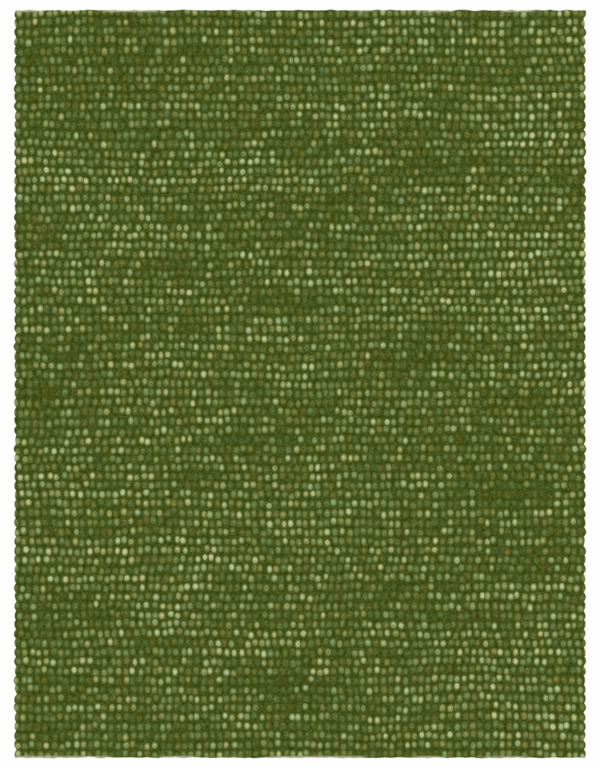
This texture is drawn by a WebGL 1 fragment shader. Its source:

```glsl
precision highp float;

uniform vec2 u_resolution;

#define ROWS 83.0
#define KNOT_ASPECT 0.78
#define KNOT_JITTER 0.30
#define ROW_SHIFT 0.45
#define BASE_TONE 0.10
#define KNOT_TONE 1.15
#define KNOT_SPREAD 2.50
#define STREAK 1.90
#define PATCH 1.20
#define FIBRE 1.00
#define MARGIN vec2(0.0195, 0.0135)

float hash(vec2 p) {
  vec3 q = fract(vec3(p.xyx) * 0.1031);
  q += dot(q, q.yzx + 33.33);
  return fract((q.x + q.y) * q.z);
}

vec2 hash2(vec2 p) {
  return vec2(hash(p + 17.3), hash(p + 71.9));
}

float gradientDot(vec2 cell, vec2 offset) {
  return dot(hash2(cell) * 2.0 - 1.0, offset);
}

float noise(vec2 p) {
  vec2 i = floor(p), f = fract(p);
  vec2 u = f * f * f * (f * (f * 6.0 - 15.0) + 10.0);
  vec2 e = vec2(1.0, 0.0);
  float low = mix(gradientDot(i, f), gradientDot(i + e, f - e), u.x);
  float high = mix(gradientDot(i + e.yx, f - e.yx), gradientDot(i + 1.0, f - 1.0), u.x);
  return mix(low, high, u.y);
}

// Yarn colours from deep shade (-1) to cream tips (4)
vec3 yarnColor(float tone) {
  vec3 c = mix(vec3(0.16, 0.21, 0.03), vec3(0.25, 0.31, 0.09), clamp(tone + 1.0, 0.0, 1.0));
  c = mix(c, vec3(0.35, 0.40, 0.18), clamp(tone, 0.0, 1.0));
  c = mix(c, vec3(0.45, 0.51, 0.28), clamp(tone - 1.0, 0.0, 1.0));
  c = mix(c, vec3(0.57, 0.62, 0.40), clamp(tone - 2.0, 0.0, 1.0));
  return mix(c, vec3(0.72, 0.75, 0.55), clamp(tone - 3.0, 0.0, 1.0));
}

// Brightness of one knot: its own dye, streaks along rows, broad patches
float knotTone(vec2 id) {
  float dye = hash(id + 5.7);
  float streak = noise(id * vec2(0.06, 0.53) + 3.1);
  float patches = noise(id * vec2(0.035, 0.07) + 40.0);
  return max(KNOT_TONE + KNOT_SPREAD * dye * dye + STREAK * streak + PATCH * patches, 0.35);
}

// Nearest raised knot: x = relief, y = brightness, z = hue shift
vec3 knots(vec2 p, float fuzz) {
  vec3 best = vec3(0.0, 1.0, 0.0);
  float nearest = 9.0;
  float y = p.y * ROWS;
  for (int j = -1; j <= 1; j++) {
    float row = floor(y) + float(j);
    float shift = ROW_SHIFT * hash(vec2(row, 2.0)) + 1.5 * noise(vec2(row * 0.11, 8.5));
    float x = p.x * ROWS / KNOT_ASPECT + shift;
    for (int i = -1; i <= 1; i++) {
      vec2 id = vec2(floor(x) + float(i), row);
      vec2 jitter = (hash2(id) - 0.5) * KNOT_JITTER;
      vec2 d = (vec2(x, y) - id - 0.5 - jitter) * 2.0;
      d /= mix(vec2(0.90), vec2(1.15, 1.05), hash2(id + 131.0));
      float r = length(d) + 0.22 * fuzz;
      if (r < nearest) {
        nearest = r;
        float relief = smoothstep(1.12, 0.28, r) * (1.0 + 0.22 * d.y);
        best = vec3(relief, knotTone(id), hash(id + 211.0) - 0.5);
      }
    }
  }
  return best;
}

// Signed distance to the rug, with tufts along its edges
float rugDistance(vec2 p, vec2 size) {
  vec2 halfSize = size * 0.5 - MARGIN;
  vec2 q = abs(p - size * 0.5) - halfSize;
  float side = step(size.x * 0.5, p.x) * 31.0;
  float tuft = 0.0022 * abs(sin(p.y * ROWS * 3.14159));
  q.x -= tuft - 0.0015 + 0.0030 * noise(vec2(side, p.y * ROWS * 0.8));
  q.y -= 0.0016 * noise(vec2(p.x * 90.0, step(0.5, p.y) * 19.0 + 0.4));
  return max(q.x, q.y);
}

void main() {
  float pixel = 1.0 / u_resolution.y;
  vec2 p = gl_FragCoord.xy * pixel;
  vec2 size = vec2(u_resolution.x * pixel, 1.0);

  // Pile: wavering rows of knots with fine loose fibres
  float fibre = noise(p * 165.0) + noise(p * 305.0 + 9.0);
  vec2 waver = vec2(noise(p * 9.0 + 60.0), noise(p * vec2(7.0, 13.0))) * 0.006;
  vec3 knot = knots(p + waver, fibre);
  vec3 color = yarnColor(BASE_TONE + knot.x * knot.y + FIBRE * fibre);
  color += knot.z * vec3(-0.05, 0.015, 0.05) * knot.x;

  // Pale backing shows in places along the top and bottom
  float d = rugDistance(p, size);
  float rim = smoothstep(0.0035, 0.0015, min(p.y, 1.0 - p.y) - MARGIN.y);
  rim *= smoothstep(-0.05, 0.20, noise(vec2(p.x * 14.0, floor(p.y * 2.0) * 7.0 + 0.3)));
  color = mix(color, vec3(0.70, 0.69, 0.55), 0.75 * rim);

  float cover = 1.0 - smoothstep(-pixel, pixel, d);
  gl_FragColor = vec4(mix(vec3(0.995), color, cover), 1.0);
}
```
